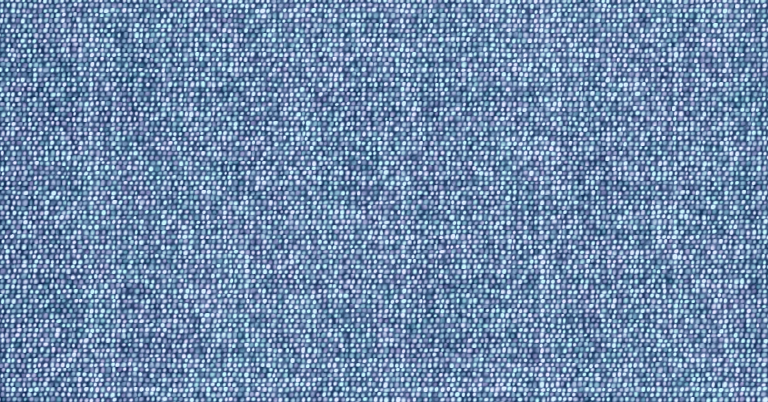
Reproduce this texture procedurally as a WebGL 1 fragment shader.

```glsl
precision highp float;
uniform vec2 u_resolution;

#define GRAINS 138.0          // raised grains across the width
#define WEFTS 156.0           // weft rows per canvas width
#define ROW_SHIFT 0.27        // sideways step of alternate rows
#define GAP_TONE 0.18         // brightness between grains
#define GRAIN_LIFT 0.56       // brightness added by a grain
#define GRAIN_VARIETY 0.46    // spread between single grains
#define THREAD_VARIETY 0.075  // spread between whole threads
#define SLUB_LIFT 0.11        // brightness of thick threads
#define MOTTLE 0.06           // strength of the cloudy fading
#define SLANT 0.12            // lean of the grains
#define TINT vec3(0.10, -0.05, 0.02)

float hash(vec2 p) {
  return fract(sin(dot(p, vec2(127.1, 311.7))) * 43758.5453);
}

float noise(vec2 p) {
  vec2 cell = floor(p);
  vec2 f = fract(p);
  f = f * f * (3.0 - 2.0 * f);
  float low = mix(hash(cell), hash(cell + vec2(1.0, 0.0)), f.x);
  float high = mix(hash(cell + vec2(0.0, 1.0)), hash(cell + 1.0), f.x);
  return mix(low, high, f.y);
}

// Uneven brightness of one thread, with sparse bright slubs along it.
float threadTone(float id, float along, float seed) {
  float shade = hash(vec2(id, seed)) - 0.5 + 0.7 * (noise(vec2(along * 16.0, id * 3.0 + seed)) - 0.5);
  float slub = smoothstep(0.94, 0.97, hash(vec2(id, seed + 7.0)));
  float stretch = smoothstep(0.15, 0.55, noise(vec2(along * 5.0, id + seed)));
  return THREAD_VARIETY * shade + SLUB_LIFT * slub * stretch;
}

// Cotton colour for a brightness: navy through denim to pale blue.
vec3 denim(float tone) {
  float v = clamp(tone, 0.05, 0.84);
  float fade = smoothstep(0.45, 0.85, v);
  return vec3(v, v + 0.11, v + 0.265 - 0.1 * fade);
}

vec3 cloth(vec2 p) {
  // Threads wander slightly from a straight grid.
  vec2 wander = vec2(noise(p * vec2(110.0, 30.0)), noise(p * vec2(30.0, 110.0) + 40.0));
  vec2 q = (p + 0.0025 * (wander - 0.5)) * vec2(GRAINS, WEFTS);

  // Alternate rows step sideways, so the columns stay upright.
  float row = floor(q.y);
  q.x += ROW_SHIFT * mod(row, 2.0);
  vec2 cell = vec2(floor(q.x), row);
  vec2 f = fract(q) - 0.5;
  f.x -= SLANT * f.y;
  f += 0.2 * (vec2(hash(cell + 13.0), hash(cell + 57.0)) - 0.5);
  float size = mix(0.85, 1.2, hash(cell + 31.0));
  float grain = smoothstep(1.08, 0.2, length(f * vec2(2.1, 1.6)) / size);

  // Light from the threads, the fading and each grain.
  float warp = threadTone(cell.x, p.y, 3.0);
  float weft = threadTone(row, p.x, 19.0);
  float cloud = 0.6 * noise(p * 13.0) + 0.4 * noise(p * 45.0 + 9.0) - 0.5;
  float tone = GAP_TONE + 0.2 * (noise(q * vec2(2.0, 1.5)) - 0.5);
  tone += grain * (GRAIN_LIFT + GRAIN_VARIETY * (hash(cell) - 0.5));
  tone += (warp + weft) * (0.55 + 0.6 * grain) + MOTTLE * cloud;
  tone += 0.03 * smoothstep(0.0, 0.3, p.x) - 0.005;

  // Single grains lean to violet or to cyan.
  float hue = hash(cell + 77.0) - 0.5 + 0.5 * (noise(p * 30.0 + 5.0) - 0.5);
  return denim(tone) + TINT * hue * (0.4 + 0.6 * grain);
}

void main() {
  // Four samples per pixel smooth the fine weave.
  vec3 color = vec3(0.0);
  for (int i = 0; i < 4; i++) {
    float k = float(i);
    vec2 offset = vec2(mod(k, 2.0), floor(k / 2.0)) * 0.5 - 0.25;
    color += cloth((gl_FragCoord.xy + offset) / u_resolution.x);
  }
  gl_FragColor = vec4(clamp(color * 0.25, 0.0, 1.0), 1.0);
}
```
